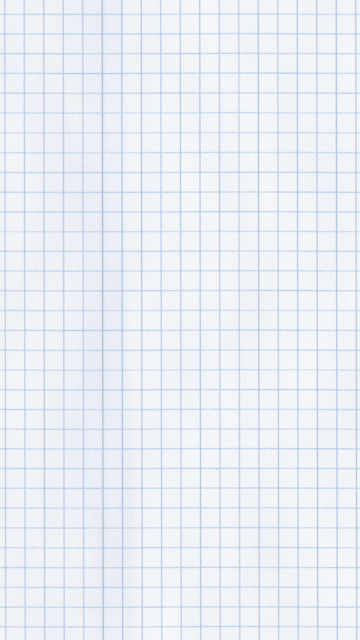
Give the GLSL for this pattern, as a Shadertoy shader.

```glsl
#define CELL vec2(0.05417, 0.05488)
#define FIRST_LINE vec2(0.0145, 0.0370)
#define LINE_HALF 0.0016
#define TILT 0.0016
#define FOLD_X 0.287
#define GRAIN 0.022
#define SPECK_RATE 0.015
#define PAPER vec3(0.958, 0.966, 0.977)
#define SHADE vec3(0.052, 0.046, 0.024)
#define INK_VERTICAL vec3(0.66, 0.745, 0.885)
#define INK_HORIZONTAL vec3(0.69, 0.795, 0.905)

float hash(vec2 p) {
    return fract(sin(dot(p, vec2(127.1, 311.7))) * 4375.85);
}

// Distance to the nearest scattered feature point
float cellular(vec2 p) {
    vec2 id = floor(p), f = fract(p);
    float nearest = 2.0;
    for (int y = -1; y <= 1; y++)
    for (int x = -1; x <= 1; x++) {
        vec2 o = vec2(x, y);
        vec2 point = o + vec2(hash(id + o), hash(id + o + 57.3));
        nearest = min(nearest, length(point - f));
    }
    return nearest;
}

// Soft undulation of the sheet, stretched vertically
float ripple(vec2 p) {
    float sum = 0.0, amp = 0.5;
    for (int i = 0; i < 4; i++) {
        sum += amp * sin(p.x * 17.0 + 1.7 * sin(p.y * 4.3 + float(i)))
                   * sin(p.y * 5.0 + 1.3 * sin(p.x * 9.0));
        p = p * 1.8 + vec2(3.1, 1.7);
        amp *= 0.55;
    }
    return sum;
}

float foldShade(vec2 p) {
    float side = p.x - FOLD_X;
    float left = (1.0 - smoothstep(-0.006, 0.006, side)) * exp(side * 7.0);
    float edge = 0.105 - 0.02 * p.y + 0.006 * sin(p.y * 5.0);
    float right = smoothstep(-0.006, 0.006, side)
                * (1.0 - smoothstep(edge - 0.035, edge, side));
    float crease = exp(-pow(side / 0.008, 2.0));
    return 0.60 * left + 0.50 * right + 0.35 * crease;
}

float lineCover(float d, float px) {
    return 1.0 - smoothstep(LINE_HALF - px, LINE_HALF + px, d);
}

void mainImage(out vec4 fragColor, in vec2 fragCoord) {
    float px = 1.0 / iResolution.x;
    vec2 p = fragCoord * px;

    // Sheet shading and fibre grain
    float shade = foldShade(p) + 0.20 + 0.30 * ripple(p);
    float grain = cellular(p * vec2(150.0, 120.0)) - 0.5;
    vec3 color = PAPER - SHADE * max(shade, 0.0) - GRAIN * grain;

    // Slightly tilted ruling
    vec2 q = p - FIRST_LINE;
    q.x += TILT * (p.y - 0.9);
    q.y += 0.0006 * sin(p.x * 7.0) + 0.0005 * sin(p.y * 11.0);
    vec2 id = floor(q / CELL + 0.5);
    vec2 d = abs(q - id * CELL);

    // Ink density varies per line and breaks up along its length
    float wear = cellular(p * vec2(110.0, 110.0) + 31.0);
    float inkV = 0.78 + 0.22 * hash(vec2(id.x, 3.0)) - 0.18 * wear;
    float inkH = 0.74 + 0.24 * hash(vec2(7.0, id.y)) - 0.38 * wear;
    inkV += 0.25 * exp(-pow((p.x - FOLD_X) / 0.01, 2.0));
    inkH += 0.08 * sin(p.x * 13.0 + id.y * 2.4);
    vec3 tint = vec3(1.0) - 0.35 * SHADE * max(shade, 0.0);
    color = mix(color, INK_HORIZONTAL * tint, clamp(inkH, 0.0, 1.0) * lineCover(d.y, px));
    color = mix(color, INK_VERTICAL * tint, clamp(inkV, 0.0, 1.0) * lineCover(d.x, px));

    // Rare dust specks
    vec2 s = p * 14.0, sid = floor(s);
    vec2 center = 0.2 + 0.6 * vec2(hash(sid + 11.0), hash(sid + 23.0));
    float r = length((fract(s) - center) * vec2(1.0, 0.7)) / 14.0;
    float speck = step(hash(sid + 5.0), SPECK_RATE) * lineCover(r, px);
    color = mix(color, vec3(0.72, 0.73, 0.77), 0.7 * speck);

    fragColor = vec4(clamp(color, 0.0, 1.0), 1.0);
}
```
